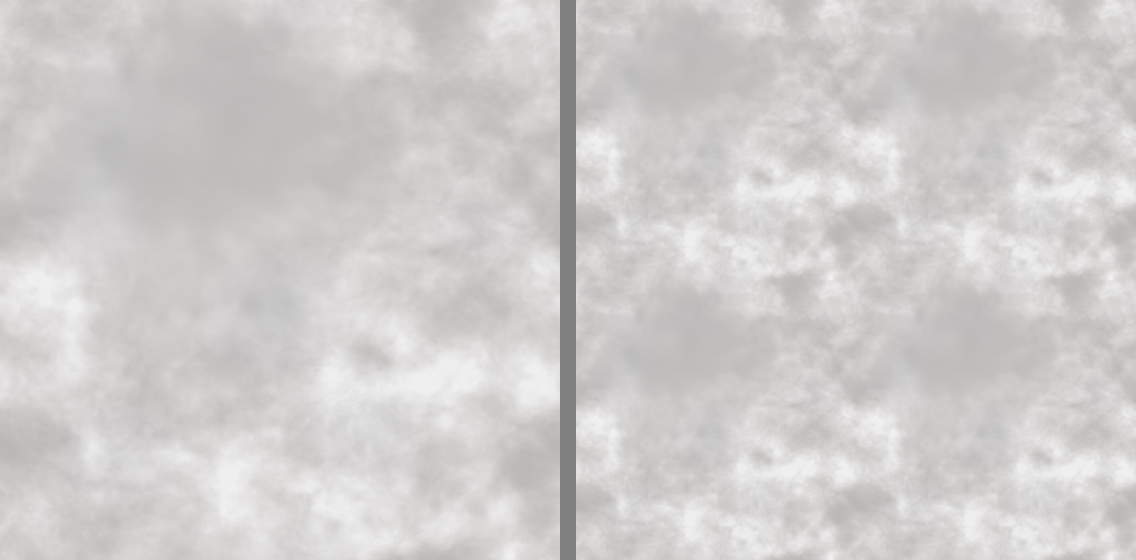
Left: one tile. Right: repeated 2 by 2.
Give the GLSL for this texture, as a WebGL 2 fragment shader.

```glsl
#version 300 es
precision highp float;
// Soft overcast clouds: a calm grey hollow ringed by brighter billows, tiling on all sides.

uniform vec2 u_resolution;
out vec4 fragColor;

// Integer hash: three random values in 0..1 per cell and layer.
vec3 hash3(vec2 cell, int layer) {
    uvec3 v = uvec3(uvec2(cell), uint(layer)) * 1664525u + 1013904223u;
    v.x += v.y * v.z; v.y += v.z * v.x; v.z += v.x * v.y;
    v ^= v >> 16u;
    v.x += v.y * v.z; v.y += v.z * v.x; v.z += v.x * v.y;
    return vec3(v >> 8u) / 16777216.0;
}

// Cellular noise of soft light and dark puffs, wrapping after "cells" repeats.
float puffs(vec2 uv, vec2 cells, int layer) {
    vec2 p = uv * cells;
    vec2 base = floor(p);
    float sum = 0.0;
    for (int y = -1; y <= 1; y++) {
        for (int x = -1; x <= 1; x++) {
            vec2 cell = base + vec2(x, y);
            vec3 rnd = hash3(mod(cell, cells), layer);
            vec2 d = cell + rnd.xy - p;
            float falloff = max(1.0 - dot(d, d), 0.0);
            sum += (rnd.z * 2.0 - 1.0) * falloff * falloff * falloff;
        }
    }
    return sum;
}

// Layered puffs, each layer twice as fine; scaled to about unit deviation.
float billows(vec2 uv, float roughness) {
    float sum = 0.0, amplitude = 1.0, power = 0.0;
    vec2 cells = vec2(7.0, 8.0);
    for (int i = 0; i < 6; i++) {
        sum += amplitude * puffs(uv, cells, i + 30);
        power += amplitude * amplitude;
        amplitude *= roughness;
        cells *= 2.0;
    }
    return sum / (0.39 * sqrt(power));
}

void main() {
    vec2 uv = gl_FragCoord.xy / u_resolution;

    // Bend the domain gently so the puffs become ragged.
    vec2 bend = vec2(puffs(uv, vec2(4.0), 11), puffs(uv, vec2(4.0), 12));
    vec2 ripple = vec2(puffs(uv, vec2(13.0), 13), puffs(uv, vec2(13.0), 14));
    vec2 warped = uv + 0.02 * bend + 0.011 * ripple;

    // Calm hollow, measured with a periodic distance.
    vec2 toCentre = uv + 0.05 * bend + 0.015 * ripple - vec2(0.39, 0.70);
    float reach = length(sin(3.14159265 * toCentre) / 3.14159265);
    float calm = 1.0 - smoothstep(0.09, 0.36, reach);

    // Brightness: flat in the hollow, strongly mottled around it.
    float n = billows(warped, mix(0.57, 0.45, calm));
    n += 0.08 * (n * n - 1.0);
    float tone = mix(0.831, 0.745, calm) + n * mix(0.052, 0.010, calm);

    // Soft floor and ceiling.
    tone = 0.72 + 0.5 * (tone - 0.72 + sqrt(pow(tone - 0.72, 2.0) + 0.0002));
    tone = 0.94 - 0.5 * (0.94 - tone + sqrt(pow(0.94 - tone, 2.0) + 0.0002));

    // Faint warm cast, varying slowly and fading in the highlights.
    float warmth = 0.011 + 0.006 * puffs(uv, vec2(6.0), 21);
    warmth *= 1.0 - 0.7 * smoothstep(0.82, 0.93, tone);
    fragColor = vec4(tone + warmth * vec3(0.9, 0.0, -0.15), 1.0);
}
```
